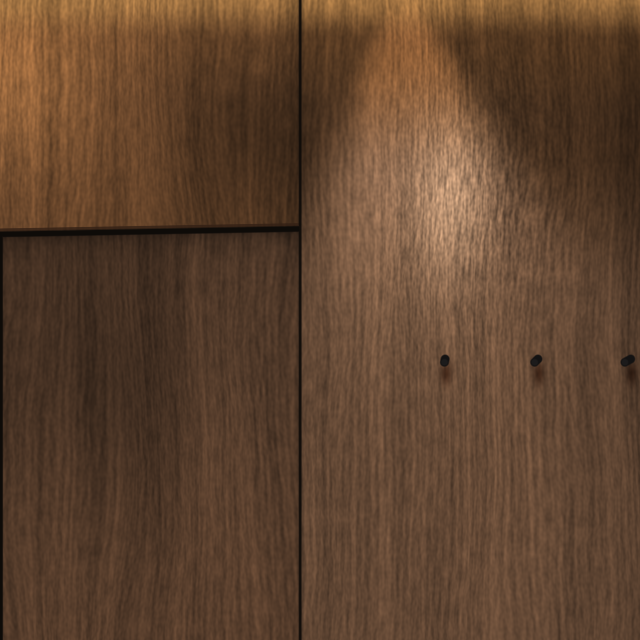
Reproduce this texture procedurally as a WebGL 2 fragment shader.

```glsl
#version 300 es
precision highp float;

uniform vec2 u_resolution;
out vec4 fragColor;

// Layout
const float SEAM_X = 0.469;
const float SEAM_HALF = 0.0021;
const float LEDGE_Y = 0.634;
const float LEDGE_SLOPE = 0.018;
const float LEDGE_HALF = 0.0045;
const vec2 LAMP = vec2(0.632, 0.97);
const vec2 FIRST_PEG = vec2(0.695, 0.4365);
const float PEG_STEP = 0.143;
const float PEG_RADIUS = 0.0068;

// Grain
const float LINE_FREQ = 84.0;
const float LINE_DEPTH = 0.075;
const float STREAK_DEPTH = 0.20;
const float PORE_DEPTH = 0.20;

// Colours
const vec3 WALNUT = vec3(0.385, 0.280, 0.205);
const vec3 WALNUT_DIM = vec3(0.285, 0.201, 0.143);
const vec3 SHADE = vec3(0.255, 0.172, 0.108);
const vec3 AMBER = vec3(0.54, 0.355, 0.205);
const vec3 LIT = vec3(0.475, 0.350, 0.260);
const vec3 STRIP = vec3(0.66, 0.475, 0.27);
const vec3 GAP = vec3(0.055, 0.042, 0.032);
const vec3 PEG = vec3(0.075, 0.070, 0.070);

vec2 hashGradient(vec2 cell) {
    vec3 q = fract(cell.xyx * vec3(0.1031, 0.1030, 0.0973));
    q += dot(q, q.yzx + 33.33);
    float angle = 6.2832 * fract((q.x + q.y) * q.z);
    return vec2(cos(angle), sin(angle));
}

float gradientNoise(vec2 p) {
    vec2 i = floor(p), f = fract(p);
    vec2 u = f * f * f * (f * (f * 6.0 - 15.0) + 10.0);
    vec2 e = vec2(1.0, 0.0);
    float low = mix(dot(hashGradient(i), f), dot(hashGradient(i + e), f - e), u.x);
    float high = mix(dot(hashGradient(i + e.yx), f - e.yx),
                     dot(hashGradient(i + 1.0), f - 1.0), u.x);
    return mix(low, high, u.y);
}

float blob(vec2 p, vec2 centre, vec2 radius) {
    vec2 d = (p - centre) / radius;
    return exp(-dot(d, d));
}

float capsule(vec2 p, vec2 a, vec2 b) {
    vec2 pa = p - a, ba = b - a;
    return length(pa - ba * clamp(dot(pa, ba) / dot(ba, ba), 0.0, 1.0));
}

// Brightness factor of the veneer, centred on one
float woodGrain(vec2 p, float seed, float roughness) {
    vec2 q = p + vec2(seed, seed * 0.37);
    q.x += 0.030 * gradientNoise(q * vec2(5.0, 2.2));
    q.x += 0.005 * gradientNoise(q * vec2(14.0, 7.0));
    float phase = q.x * LINE_FREQ + 1.2 * gradientNoise(q * vec2(22.0, 2.0));
    float fade = 0.65 + 0.8 * gradientNoise(q * vec2(11.0, 2.5));
    float lines = sin(6.2832 * phase) * fade;
    float streaks = gradientNoise(q * vec2(24.0, 1.3))
                  + 0.8 * gradientNoise(q * vec2(75.0, 3.5));
    float pores = gradientNoise(q * vec2(210.0, 34.0))
                + 0.6 * gradientNoise(q * vec2(250.0, 130.0));
    return 1.0 + LINE_DEPTH * lines + STREAK_DEPTH * streaks
         + PORE_DEPTH * roughness * pores;
}

vec3 rightLight(vec2 p) {
    float depth = max(LAMP.y - p.y, 0.0);
    float halfWidth = 0.035 + 0.45 * depth;
    float offAxis = abs(p.x - LAMP.x - 0.12 * depth) / halfWidth;
    float cone = 1.0 - smoothstep(0.45, 1.45, offAxis);
    float upper = smoothstep(0.48, 0.78, p.y);
    vec3 beam = mix(LIT, AMBER, smoothstep(0.72, 0.92, p.y));
    vec3 c = mix(WALNUT, mix(SHADE, beam, cone), upper);
    c += vec3(0.10, 0.080, 0.062) * blob(p, vec2(0.67, 0.61), vec2(0.17, 0.22));
    c += vec3(0.20, 0.178, 0.150) * blob(p, vec2(0.705, 0.69), vec2(0.062, 0.115));
    c += vec3(0.07, 0.045, 0.018) * smoothstep(0.80, 0.95, p.y) * (1.0 - cone);
    return c * (1.0 - 0.12 * smoothstep(0.88, 1.0, p.x));
}

vec3 leftUpperLight(vec2 p) {
    vec3 c = mix(vec3(0.405, 0.270, 0.165), SHADE, smoothstep(0.10, 0.42, p.x) * 0.65);
    c += vec3(0.19, 0.13, 0.07) * blob(p, vec2(0.02, 0.87), vec2(0.12, 0.13));
    c *= 1.0 - 0.20 * blob(p, vec2(0.40, 0.79), vec2(0.10, 0.09));
    return c + vec3(0.06, 0.04, 0.018) * smoothstep(0.84, 0.97, p.y);
}

vec3 leftLowerLight(vec2 p) {
    vec3 c = WALNUT_DIM * (1.0 + 0.18 * smoothstep(0.45, 0.05, p.y));
    c *= 1.0 - 0.14 * blob(p, vec2(0.16, 0.46), vec2(0.10, 0.22));
    c += vec3(0.045, 0.034, 0.026) * blob(p, vec2(0.40, 0.45), vec2(0.10, 0.35));
    return c;
}

void main() {
    vec2 p = gl_FragCoord.xy / u_resolution;
    float aa = 1.0 / min(u_resolution.x, u_resolution.y);
    float ledge = p.y - LEDGE_Y - LEDGE_SLOPE * p.x;
    bool isRight = p.x > SEAM_X;
    bool isUpper = ledge > 0.0;

    // Panels, top light strip and veneer
    vec3 colour = isRight ? rightLight(p) : isUpper ? leftUpperLight(p) : leftLowerLight(p);
    colour = mix(colour, STRIP, 0.85 * smoothstep(0.935, 1.005, p.y));
    float seed = isRight ? 3.1 : isUpper ? 7.4 : 12.7;
    float roughness = 1.0 + 0.9 * blob(p, vec2(0.74, 0.68), vec2(0.14, 0.18));
    colour *= woodGrain(p, seed, roughness);

    // Gaps between panels
    float seam = abs(p.x - SEAM_X);
    float onLeft = 1.0 - smoothstep(SEAM_X - aa, SEAM_X + aa, p.x);
    colour *= 1.0 - 0.22 * exp(-seam / 0.008);
    float below = max(-ledge, 0.0);
    colour *= 1.0 - 0.40 * onLeft * float(!isUpper) * exp(-below / 0.018);
    float lip = smoothstep(0.0035, 0.0015, abs(ledge - 0.0065));
    colour = mix(colour, vec3(0.20, 0.125, 0.08), 0.8 * lip * onLeft);
    float gap = 1.0 - smoothstep(-aa, aa, abs(ledge) - LEDGE_HALF);
    float edge = (1.0 - smoothstep(-aa, aa, p.x - 0.0045)) * float(!isUpper);
    float slit = 1.0 - smoothstep(-aa, aa, seam - SEAM_HALF);
    colour = mix(colour, GAP, max(max(gap * onLeft, edge), slit * 0.92));

    // Pegs with cast shadows
    for (int i = 0; i < 3; i++) {
        float k = float(i);
        vec2 c = FIRST_PEG + vec2(PEG_STEP * k, 0.0);
        float shadow = blob(p, c + vec2(0.002 + 0.002 * k, -0.020), vec2(0.0085, 0.018));
        colour *= mix(vec3(1.0), vec3(0.56, 0.46, 0.40), shadow);
        vec2 lean = vec2(0.0005 + 0.002 * k, 0.0025);
        float body = capsule(p, c - lean, c + lean) - PEG_RADIUS;
        float face = length(p - c + lean) - PEG_RADIUS * 0.75;
        vec3 pegColour = PEG + 0.035 * (1.0 - smoothstep(-aa, aa, face));
        colour = mix(colour, pegColour, 1.0 - smoothstep(-aa, aa, body));
    }

    fragColor = vec4(clamp(colour, 0.0, 1.0), 1.0);
}
```
